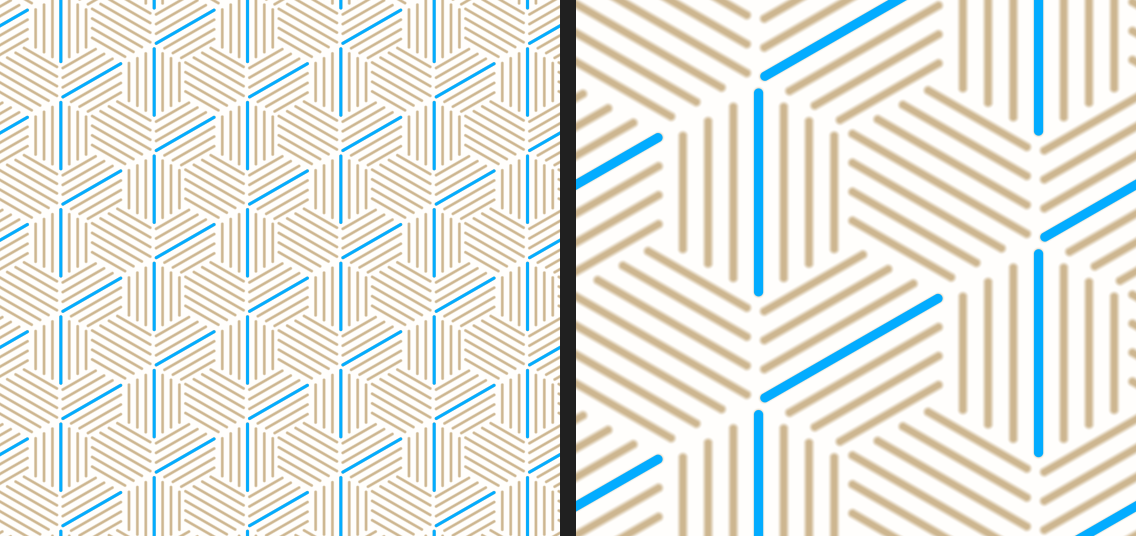
Left, the full canvas; right, a detail of the centre.
Give the GLSL for this pattern, as a Shadertoy shader.

```glsl
// Honeycomb weave: three hexagons meet at every node, each hatched with seven
// parallel strokes pointing away from it. The strokes are capsule distances on
// a staggered lattice; two of the three middle strokes are accented in blue.

const float SQRT3 = 1.7320508;
const vec2 REPEATS = vec2(3.0, 5.0);          // tiles across and down
const vec2 TILE = vec2(3.0 * SQRT3, 3.0);     // tile size, hexagon radius = 1
const vec2 NODE = vec2(0.326, 0.085);         // node position within a tile
const float SPACING = 0.234;                  // between neighbouring strokes
const float SIDE_STROKES = 3.0;               // strokes each side of the middle
const float REACH = 0.97;                     // half length of the middle stroke

const vec3 PAPER = vec3(1.0, 0.995, 0.987);
const vec3 SAND = vec3(0.805, 0.715, 0.565);
const vec3 BLUE = vec3(0.01, 0.675, 1.0);

// Offset from the nearest point of a lattice with a second point mid-tile
vec2 staggered(vec2 p, vec2 size) {
    vec2 a = mod(p + 0.5 * size, size) - 0.5 * size;
    vec2 b = mod(p, size) - 0.5 * size;
    return dot(a, a) < dot(b, b) ? a : b;
}

// Distance to a round-ended stroke lying along x
float stroke(vec2 p, float halfLength, float radius) {
    float spine = max(halfLength - radius, 0.0);
    return length(vec2(max(abs(p.x) - spine, 0.0), p.y)) - radius;
}

// Distance to a hexagonal bundle of strokes along x
float bundle(vec2 p, float radius) {
    float row = clamp(round(p.y / SPACING), -SIDE_STROKES, SIDE_STROKES);
    float halfLength = REACH - abs(row) * SPACING / SQRT3;
    return stroke(p - vec2(0.0, row * SPACING), halfLength, radius);
}

// Position relative to the nearest hexagon reached from its node along dir
vec2 hexagonSpace(vec2 p, vec2 dir, float shift) {
    vec2 q = staggered(p - dir * (1.0 + shift), TILE);
    return vec2(dot(q, dir), dot(q, vec2(-dir.y, dir.x)));
}

float coverage(float dist, float softness) {
    return 1.0 - smoothstep(-softness, softness, dist);
}

void mainImage(out vec4 fragColor, in vec2 fragCoord) {
    vec2 p = (fragCoord / iResolution.xy * REPEATS - NODE) * TILE;
    float pixel = REPEATS.y * TILE.y / iResolution.y;
    vec3 shifts = vec3(-0.005, 0.06, 0.05);

    // Directions: up-right, up-left, down
    float sand = 0.0;
    float blue = 0.0;
    for (int i = 0; i < 3; i++) {
        float angle = radians(30.0 + 120.0 * float(i));
        vec2 q = hexagonSpace(p, vec2(cos(angle), sin(angle)), shifts[i]);
        sand = max(sand, coverage(bundle(q, 0.037), max(0.026, 0.75 * pixel)));
        if (i != 1) {
            blue = max(blue, coverage(stroke(q, REACH, 0.043), 0.7 * pixel));
        }
    }

    vec3 color = mix(PAPER, SAND, sand);
    color = mix(color, BLUE, blue);
    fragColor = vec4(color, 1.0);
}
```
